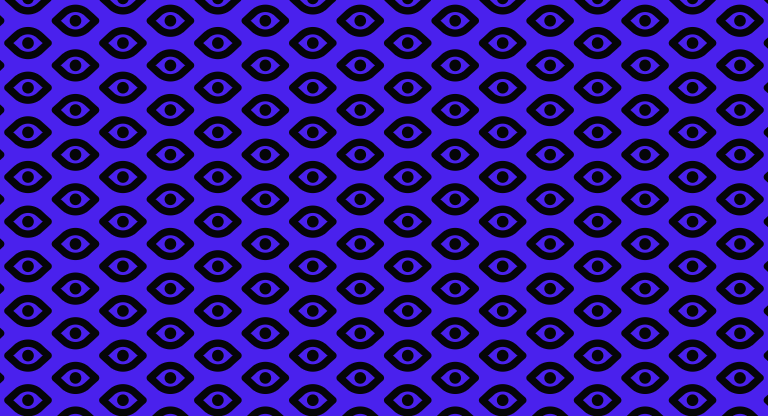
Write a Shadertoy shader that draws this pattern.

```glsl
// Lengths are in units of the horizontal period.
const float REPEATS_ACROSS = 8.09;
const vec2 PERIOD = vec2(1.0, 0.4703);
const vec2 FIRST_EYE = vec2(0.295, 0.166);

const vec2 LID_HALF_SIZE = vec2(0.2117, 0.1306);
const float LID_ARC_DROP = 0.0474;
const float LID_HALF_STROKE = 0.039;
const float PUPIL_RADIUS = 0.0611;

const vec3 VIOLET = vec3(0.29, 0.13, 0.93);
const vec3 INK = vec3(0.02, 0.02, 0.03);

float segmentDistance(vec2 p, vec2 a, vec2 b) {
    vec2 ab = b - a;
    return length(p - a - ab * clamp(dot(p - a, ab) / dot(ab, ab), 0.0, 1.0));
}

// Distance to the lid line: an arc that runs straight into each corner
float lidDistance(vec2 p) {
    vec2 q = abs(p);
    vec2 center = vec2(0.0, -LID_ARC_DROP);
    vec2 corner = vec2(LID_HALF_SIZE.x, 0.0);
    float radius = LID_HALF_SIZE.y + LID_ARC_DROP;

    // Point where the line from the corner touches the arc
    vec2 toCorner = corner - center;
    float angle = atan(toCorner.y, toCorner.x) + acos(radius / length(toCorner));
    vec2 normal = vec2(cos(angle), sin(angle));
    vec2 tangent = center + radius * normal;

    vec2 r = q - center;
    float side = segmentDistance(q, corner, tangent);
    bool aboveArc = r.x * normal.y <= r.y * normal.x;
    return aboveArc ? min(side, abs(length(r) - radius)) : side;
}

float eyeDistance(vec2 p) {
    float lid = lidDistance(p) - LID_HALF_STROKE;
    float pupil = length(p) - PUPIL_RADIUS;
    return min(lid, pupil);
}

void mainImage(out vec4 fragColor, in vec2 fragCoord) {
    float pixel = REPEATS_ACROSS / iResolution.x;
    vec2 p = fragCoord * pixel - FIRST_EYE;

    // Two interleaved grids, half a period apart
    float d = 1e3;
    for (int i = 0; i < 2; i++) {
        vec2 cell = p / PERIOD - 0.5 * float(i);
        d = min(d, eyeDistance((fract(cell + 0.5) - 0.5) * PERIOD));
    }

    float coverage = clamp(0.5 - d / pixel, 0.0, 1.0);
    fragColor = vec4(mix(VIOLET, INK, coverage), 1.0);
}
```
